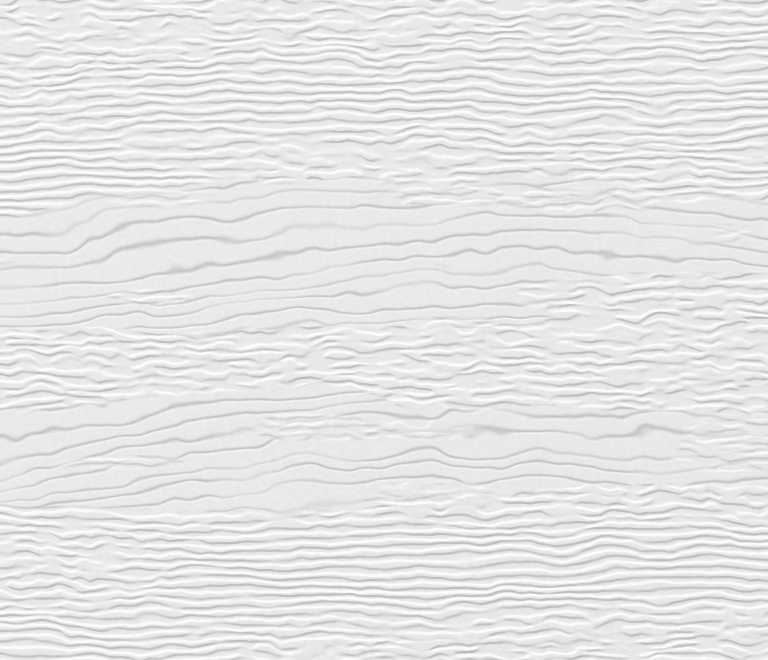
Reproduce this texture procedurally as a Shadertoy shader.

```glsl
// White embossed wood grain: crisp broken ridges crossed by calmer grooved bands.
#define RIDGE_FREQ 66.0
#define GROOVE_FREQ 43.0
#define RIDGE_CONTRAST 0.125
#define SHADOW_DEPTH 0.045
#define GROOVE_DEPTH 0.120
#define GROOVE_WIDTH 0.095
#define LIGHT_STEP vec2(-0.0007, 0.0017)
#define RIDGE_TONE 0.911
#define BAND_TONE 0.915
#define GRAIN 0.012
#define TAU 6.2831853

float hash(vec2 p) {
    return fract(sin(dot(p, vec2(127.1, 311.7))) * 43758.5453);
}

// Smooth value noise in -1..1
float noise(vec2 p) {
    vec2 i = floor(p), f = fract(p);
    f = f * f * (3.0 - 2.0 * f);
    float low = mix(hash(i), hash(i + vec2(1, 0)), f.x);
    float high = mix(hash(i + vec2(0, 1)), hash(i + vec2(1, 1)), f.x);
    return 2.0 * mix(low, high, f.y) - 1.0;
}

// Dense ridges: wavy lines broken by short dashes, steepened to crisp walls
float ridges(vec2 p) {
    float rough = smoothstep(-0.6, 0.6, noise(p * vec2(2.0, 7.0) + 31.0));
    float wiggle = noise(p * vec2(30.0, 36.0) + 7.0)
        + 0.5 * noise(p * vec2(66.0, 50.0) + 19.0);
    p.y += 0.0046 * (0.45 + 0.6 * rough) * wiggle;
    float phase = p.y * RIDGE_FREQ - 0.8 * p.x
        + 0.5 * noise(p * vec2(3.0, 6.0))
        + 0.55 * noise(p * vec2(14.0, 24.0) + 13.0);
    float lines = sin(TAU * phase);
    float dashes = noise(p * vec2(27.0, 128.0) + 61.0)
        + 0.6 * noise(p * vec2(48.0, 140.0) + 83.0);
    return tanh(1.9 * mix(lines + 0.6 * dashes, 0.55 * lines + 1.5 * dashes, rough));
}

// Thin grooves, rising gently to the right; 0 is flat, -1 is deepest
float grooves(vec2 p) {
    float rise = 0.036 * sin(2.6 * p.x - 0.5) + 0.018 * p.x;
    float v = (p.y - rise) * GROOVE_FREQ
        + 0.85 * noise(p * vec2(3.2, 7.0) + 11.0)
        + 0.55 * noise(p * vec2(11.0, 19.0) + 5.0)
        + 0.17 * noise(p * vec2(38.0, 45.0));
    float id = floor(v);
    float d = fract(v) - 0.5 + 0.3 * (hash(vec2(id, 3.0)) - 0.5);
    float strength = 0.4 + 0.6 * smoothstep(-0.7, 0.0, noise(vec2(p.x * 8.0, id * 5.37)));
    return -strength * exp(-d * d / (GROOVE_WIDTH * GROOVE_WIDTH));
}

float between(float y, float low, float high) {
    return smoothstep(low - 0.005, low + 0.005, y)
        * (1.0 - smoothstep(high - 0.005, high + 0.005, y));
}

// 1 inside the calm grooved bands, 0 in the ridged areas
float calmBands(vec2 p) {
    float y = p.y + 0.010 * noise(p * vec2(7.0, 16.0) + 3.0)
        + 0.006 * noise(p * vec2(24.0, 40.0));
    float upperTop = 0.675 + 0.055 * smoothstep(0.0, 0.3, p.x)
        - 0.04 * smoothstep(0.8, 1.16, p.x);
    float upperLow = 0.495 + 0.02 * p.x + 0.07 * smoothstep(0.78, 0.95, p.x);
    float lowerTop = 0.375 + 0.04 * smoothstep(0.0, 0.4, p.x)
        - 0.035 * smoothstep(0.52, 0.62, p.x);
    float lowerLow = 0.225 + 0.045 * smoothstep(0.3, 1.0, p.x);
    float calm = max(between(y, upperLow, upperTop), between(y, lowerLow, lowerTop));
    float patches = smoothstep(0.4, 0.55, noise(p * vec2(4.5, 20.0) + 41.0));
    return calm * (1.0 - 0.65 * patches);
}

void mainImage(out vec4 fragColor, in vec2 fragCoord) {
    vec2 p = fragCoord / iResolution.y;
    float calm = calmBands(p);

    // Relief lit from above: compare heights on both sides of the point
    vec2 up = p + LIGHT_STEP, down = p - LIGHT_STEP;
    float ridgeSlope = 0.5 * (ridges(down) - ridges(up));
    float ridgeTone = RIDGE_TONE + RIDGE_CONTRAST * ridgeSlope
        - SHADOW_DEPTH * smoothstep(0.15, 0.8, -ridgeSlope);

    float grooveSlope = grooves(down) - grooves(up);
    float bandTone = BAND_TONE + GROOVE_DEPTH * grooves(p) + 0.06 * grooveSlope;

    // Blend areas, add fine grain and a slight falloff to the lower right
    float tone = mix(ridgeTone, bandTone, calm);
    tone += GRAIN * noise(p * 330.0);
    tone += 0.006 * (p.y - 0.5) - 0.006 * (p.x - 0.58);
    fragColor = vec4(vec3(clamp(tone, 0.0, 0.985)), 1.0);
}
```
